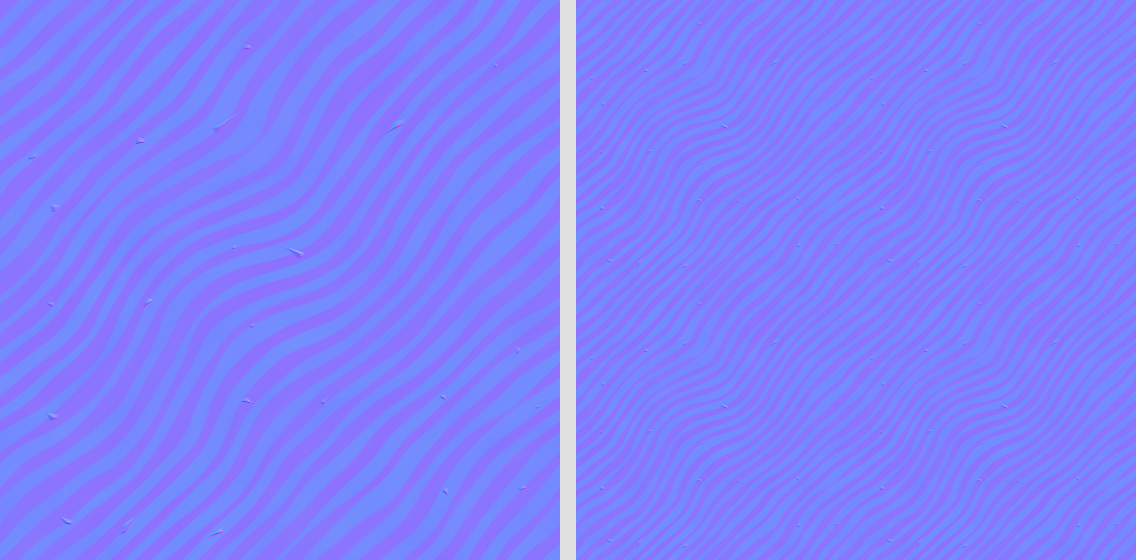
Left: one tile. Right: repeated 2 by 2.
Give the GLSL for this texture map, as a WebGL 1 fragment shader.

```glsl
precision highp float;
// Tangent-space normal map of wind-blown sand: diagonal ripples with two flat
// faces each, bent by wrapping noise and forked by noise stretched along them,
// plus a few faceted pebbles scattered on a jittered grid. Tiles on both axes.

uniform vec2 u_resolution;

#define RIPPLES 17.0       // whole ripples per tile
#define BEND 0.055         // large S-bend in the middle
#define WARP 0.060         // broad wandering of the crests
#define WARP_FINE 0.014    // small wobble of the crests
#define FORKING 1.5        // how far streaks widen, split and merge ripples
#define FACE_TILT 0.108    // slope of the ripple faces
#define GRAIN_TILT 0.040   // faint unevenness of the faces
#define PEBBLE_CELLS 6.0   // pebble grid, whole cells per tile
#define PEBBLE_SHARE 0.8   // part of the cells holding a pebble
#define PEBBLE_SIZE 0.0085 // largest pebble radius

const float TAU = 6.2831853;

vec2 hash2(vec2 p) {
  return fract(sin(vec2(dot(p, vec2(127.1, 311.7)), dot(p, vec2(269.5, 183.3)))) * 43758.5453);
}

float cornerSlope(vec2 cell, vec2 offset, vec2 period, float seed) {
  float angle = TAU * hash2(mod(cell, period) + seed).x;
  return dot(vec2(cos(angle), sin(angle)), offset);
}

// Gradient noise that wraps after "period" cells, about -0.7 to 0.7.
float noise(vec2 uv, vec2 period, float seed) {
  vec2 p = uv * period, i = floor(p), f = p - i;
  vec2 s = f * f * f * (f * (f * 6.0 - 15.0) + 10.0);
  vec2 e = vec2(1.0, 0.0);
  return mix(mix(cornerSlope(i, f, period, seed), cornerSlope(i + e, f - e, period, seed), s.x),
             mix(cornerSlope(i + e.yx, f - e.yx, period, seed),
                 cornerSlope(i + 1.0, f - 1.0, period, seed), s.x), s.y);
}

// Surface slope of the ripples; "along" follows the crests, "across" cuts them.
vec2 rippleTilt(vec2 uv) {
  float along = uv.x + uv.y;
  vec2 center = 0.5 - 0.5 * cos(TAU * uv);
  float across = uv.y - uv.x
    + BEND * sin(TAU * along) * center.x * center.y
    + WARP * noise(uv, vec2(3.0), 11.0)
    + WARP_FINE * noise(uv, vec2(8.0), 23.0);
  vec2 flow = vec2(along, across);

  // Wave plus stretched noise; its sign picks the windward or the lee face.
  float streak = noise(flow, vec2(3.0, 15.0), 37.0) + 0.4 * noise(flow, vec2(6.0, 31.0), 41.0);
  float wave = sin(TAU * RIPPLES * across) + FORKING * streak;
  float softness = 0.22 + 0.5 * smoothstep(0.05, 0.5, noise(flow, vec2(5.0, 9.0), 53.0));
  float face = 2.0 * smoothstep(-softness, softness, wave) - 1.0;

  float strength = FACE_TILT * (1.0 + 0.45 * noise(uv, vec2(5.0), 61.0));
  vec2 grain = vec2(noise(flow, vec2(5.0, 18.0), 71.0), noise(flow, vec2(7.0, 13.0), 83.0));
  return vec2(-1.0, 1.0) * face * strength * 0.8 + GRAIN_TILT * grain;
}

// Slope of the pebble in this cell (xy) and its coverage (z).
vec3 pebble(vec2 uv) {
  vec2 cell = floor(uv * PEBBLE_CELLS);
  vec2 place = hash2(cell + 5.0), look = hash2(cell + 17.0);
  vec2 q = uv - (cell + 0.2 + 0.6 * place) / PEBBLE_CELLS;
  float radius = PEBBLE_SIZE * mix(0.35, 1.0, look.x);

  // Flatten along an axis roughly across the ripples.
  float turn = 2.0 + 1.4 * (look.y - 0.5);
  vec2 axis = vec2(cos(turn), sin(turn));
  q += 0.6 * axis * dot(q, axis);

  // Four cutting planes: a steep one below, gentler ones around.
  vec2 slope = vec2(0.0);
  float total = 0.0, inside = 1.0;
  for (int k = 0; k < 4; k++) {
    float side = float(k);
    vec2 r = hash2(cell + 31.0 + 7.0 * side);
    float angle = TAU * (side - 1.0) / 4.0 + 1.4 * (r.x - 0.5);
    vec2 facing = vec2(cos(angle), sin(angle));
    float steep = k == 0 ? 1.1 : mix(0.15, 0.6, r.y);
    float depth = radius * mix(0.75, 1.15, r.y) - dot(q, facing);
    float weight = exp(-clamp(depth * steep, -0.01, 0.01) / 0.0005);
    slope += weight * steep * facing;
    total += weight;
    inside = min(inside, depth);
  }
  float present = step(hash2(cell + 43.0).x, PEBBLE_SHARE);
  float edge = 1.0 / u_resolution.y;
  return vec3(slope / total, present * smoothstep(-edge, edge, inside));
}

void main() {
  vec2 uv = gl_FragCoord.xy / u_resolution;
  vec3 stone = pebble(uv);
  vec2 tilt = mix(rippleTilt(uv), stone.xy, stone.z);
  vec3 normal = normalize(vec3(tilt, 1.0));
  gl_FragColor = vec4(0.5 + 0.5 * normal, 1.0);
}
```
